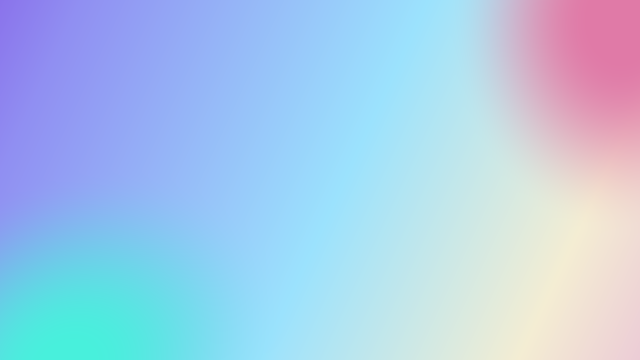
A Shadertoy shader for this background:

```glsl
// Linear sweep: colour stops and their positions along the axis
const float SWEEP_TILT = -0.436;
const vec3 VIOLET     = vec3(0.542, 0.450, 0.922);
const vec3 PERIWINKLE = vec3(0.565, 0.560, 0.948);
const vec3 SKY        = vec3(0.608, 0.886, 0.992);
const vec3 CREAM      = vec3(0.957, 0.929, 0.827);
const vec3 BLUSH      = vec3(0.925, 0.800, 0.840);
const float PERIWINKLE_AT = 0.10;
const float SKY_AT        = 0.53;
const float CREAM_AT      = 0.85;

// Corner glows: centres and radii in units of canvas height
const vec3 TEAL        = vec3(0.282, 0.941, 0.863);
const vec2 TEAL_CENTRE = vec2(0.185, -0.019);
const vec2 TEAL_RADII  = vec2(0.625, 0.498);
const float TEAL_TILT  = 0.524;
const float TEAL_CORE  = 0.10;

const vec3 ROSE        = vec3(0.878, 0.478, 0.655);
const vec2 ROSE_CENTRE = vec2(1.725, 0.942);
const vec2 ROSE_RADII  = vec2(0.463, 0.579);
const float ROSE_CORE  = 0.18;

float ramp(float from, float to, float t) {
    return clamp((t - from) / (to - from), 0.0, 1.0);
}

vec3 sweepColour(float t) {
    vec3 colour = mix(VIOLET, PERIWINKLE, ramp(0.0, PERIWINKLE_AT, t));
    colour = mix(colour, SKY, ramp(PERIWINKLE_AT, SKY_AT, t));
    colour = mix(colour, CREAM, ramp(SKY_AT, CREAM_AT, t));
    return mix(colour, BLUSH, ramp(CREAM_AT, 1.0, t));
}

// Soft tilted ellipse: 1 in the core, 0 beyond the rim
float glow(vec2 offset, vec2 radii, float tilt, float core) {
    vec2 axis = vec2(cos(tilt), sin(tilt));
    vec2 local = vec2(dot(offset, axis), dot(offset, vec2(-axis.y, axis.x)));
    return 1.0 - smoothstep(core, 1.04, length(local / radii));
}

void mainImage(out vec4 fragColor, in vec2 fragCoord) {
    vec2 canvas = vec2(iResolution.x / iResolution.y, 1.0);
    vec2 p = fragCoord / iResolution.y;

    // Diagonal sweep reaching from corner to corner
    vec2 axis = vec2(cos(SWEEP_TILT), sin(SWEEP_TILT));
    float t = 0.5 + dot(p - 0.5 * canvas, axis) / dot(canvas, abs(axis));
    vec3 colour = sweepColour(t);

    // Glows over the sweep
    colour = mix(colour, TEAL, glow(p - TEAL_CENTRE, TEAL_RADII, TEAL_TILT, TEAL_CORE));
    colour = mix(colour, ROSE, glow(p - ROSE_CENTRE, ROSE_RADII, 0.0, ROSE_CORE));

    fragColor = vec4(colour, 1.0);
}
```
